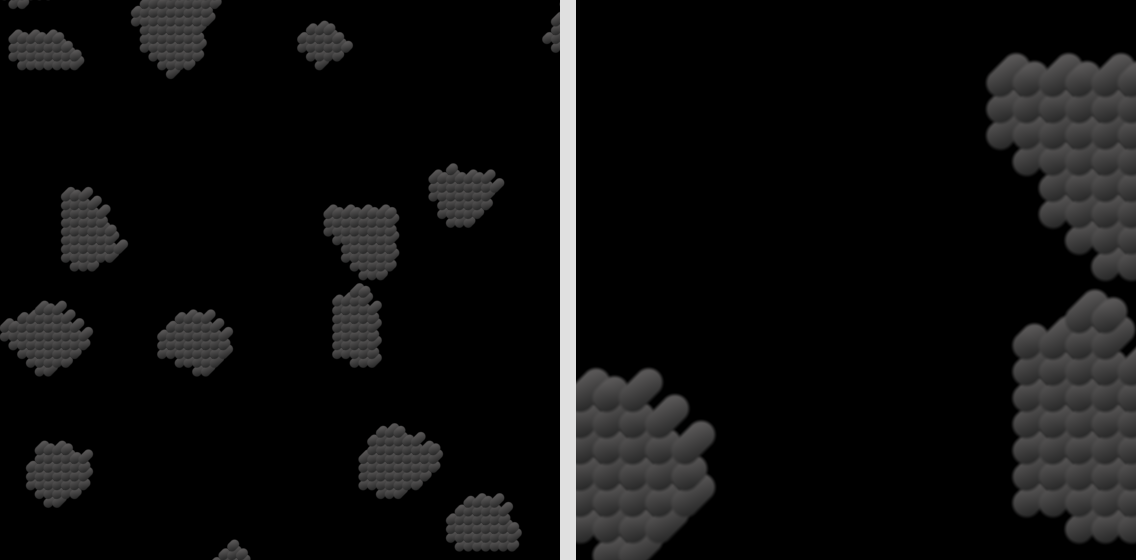
Left: the whole. Right: its middle third, enlarged.
This pattern is drawn by a Shadertoy shader. Its source:

```glsl
const float CELLS = 64.0;          // grains across the canvas
const float ISLAND_PITCH = 16.0;   // grains between island centres
const vec3 BACKGROUND = vec3(0.0);
const vec3 SHADOW_GREY = vec3(0.17);
const vec3 LIGHT_GREY = vec3(0.345, 0.338, 0.338);
const vec2 LIGHT_DIR = vec2(-0.35, 0.94);

vec2 hash2(vec2 p) {
    vec3 q = fract(p.xyx * vec3(0.1031, 0.1030, 0.0973));
    q += dot(q, q.yzx + 33.33);
    return fract((q.xx + q.yz) * q.zy);
}

float gradientDot(vec2 corner, vec2 offset) {
    float angle = 6.2832 * hash2(corner + 71.0).x;
    return dot(vec2(cos(angle), sin(angle)), offset);
}

float gradientNoise(vec2 p) {
    vec2 i = floor(p), f = fract(p);
    vec2 u = f * f * f * (f * (f * 6.0 - 15.0) + 10.0);
    vec2 e = vec2(1.0, 0.0);
    float low = mix(gradientDot(i, f), gradientDot(i + e, f - e), u.x);
    float high = mix(gradientDot(i + e.yx, f - e.yx), gradientDot(i + e.xx, f - e.xx), u.x);
    return mix(low, high, u.y);
}

// Signed distance to scattered round islands, in island pitches
float islandDistance(vec2 p) {
    vec2 home = floor(p);
    float nearest = 10.0;
    for (int y = -1; y <= 1; y++)
    for (int x = -1; x <= 1; x++) {
        vec2 id = home + vec2(x, y);
        // One slot in four stays empty
        if (abs(mod(id.x + 2.0 * id.y, 4.0) - 1.0) < 0.5) continue;
        vec2 centre = id + 0.5 + 0.64 * (hash2(id + 19.0) - 0.5);
        float radius = mix(0.17, 0.285, hash2(id + 43.0).x);
        nearest = min(nearest, length(p - centre) - radius);
    }
    return nearest;
}

bool isFilled(vec2 cell) {
    float ragged = 0.25 * gradientNoise(cell * 0.17 + 5.3);
    return islandDistance((cell + 0.5) / ISLAND_PITCH) + ragged < 0.0;
}

// Paints a shaded capsule leaning to the upper right
vec3 paintGrain(vec3 under, vec2 p, float lean, float radius, float softness) {
    float along = clamp((p.x + p.y) / (2.0 * lean), 0.0, 1.0);
    vec2 offset = p - lean * along;
    float light = 0.4 + 0.5 * dot(offset / radius, LIGHT_DIR) + 0.25 * along;
    vec3 colour = mix(SHADOW_GREY, LIGHT_GREY, clamp(light, 0.0, 1.0));
    float cover = 1.0 - smoothstep(-softness, softness, length(offset) - radius);
    return mix(under, colour, cover);
}

void mainImage(out vec4 fragColor, in vec2 fragCoord) {
    vec2 p = fragCoord / iResolution.y * CELLS - 0.5;
    float softness = max(0.1, 0.7 * CELLS / iResolution.y);
    vec2 home = floor(p + 0.5);
    vec3 colour = BACKGROUND;

    // Lower left grains first, so upper right ones overlap them
    for (int y = -1; y <= 1; y++)
    for (int x = -1; x <= 1; x++) {
        vec2 cell = home + vec2(x, y);
        if (!isFilled(cell)) continue;
        // Long and short grains alternate like a checkerboard
        float lean = mix(0.6, 0.3, mod(cell.x + cell.y, 2.0));
        colour = paintGrain(colour, p - cell, lean, 0.53, softness);
    }
    fragColor = vec4(colour, 1.0);
}
```
